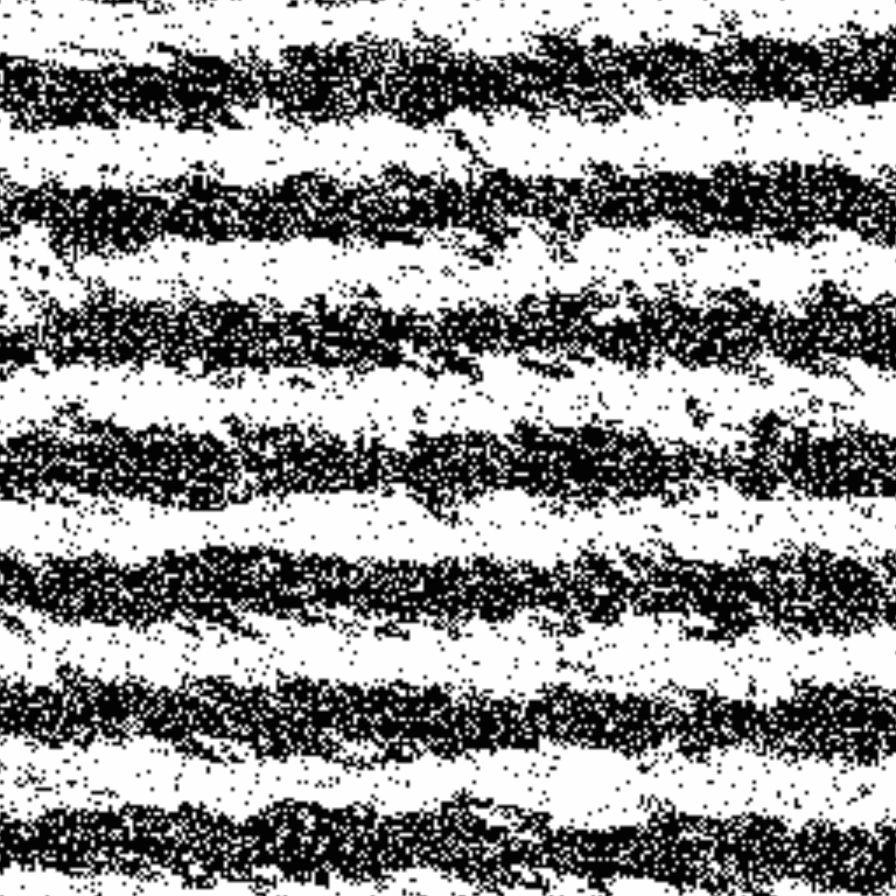
Give the GLSL for this pattern, as a WebGL 1 fragment shader.

```glsl
precision highp float;
// Seven grainy black bands on white, fanning slightly apart to the right.

uniform vec2 u_resolution;

float hash(vec2 p) {
  return fract(sin(dot(p, vec2(127.1, 311.7))) * 43758.5453);
}

float valueNoise(vec2 p) {
  vec2 i = floor(p);
  vec2 f = fract(p);
  f = f * f * (3.0 - 2.0 * f);
  float low = mix(hash(i), hash(i + vec2(1.0, 0.0)), f.x);
  float high = mix(hash(i + vec2(0.0, 1.0)), hash(i + vec2(1.0, 1.0)), f.x);
  return mix(low, high, f.y);
}

// Signed band strength: positive in dark bands, negative in the gaps.
float bandStrength(vec2 uv) {
  float phase = (uv.y - 0.482) / (0.1393 + 0.0065 * uv.x);
  float band = cos(6.28318 * phase);

  // Elongated clumps, sheared down to the right, roughen the bands.
  float clumps = valueNoise(vec2(uv.x * 27.0, uv.y * 62.0 + uv.x * 14.0) + 7.0) - 0.5;
  float flecks = valueNoise(vec2(uv.x * 64.0, uv.y * 110.0 + uv.x * 20.0) + 41.0) - 0.5;
  return band + 1.6 * clumps + 1.2 * flecks;
}

// One grain: 1 for ink, 0 for paper.
float grain(vec2 cell) {
  float strength = bandStrength((cell + 0.5) / 256.0);
  float inkChance = mix(0.03, 0.79, smoothstep(-0.6, 0.5, strength));
  return step(hash(cell + 19.3), inkChance);
}

void main() {
  vec2 uv = gl_FragCoord.xy / u_resolution;

  // Blend the four nearest grains for soft edges.
  vec2 p = uv * 256.0 - 0.5;
  vec2 cell = floor(p);
  vec2 f = fract(p);
  float low = mix(grain(cell), grain(cell + vec2(1.0, 0.0)), f.x);
  float high = mix(grain(cell + vec2(0.0, 1.0)), grain(cell + vec2(1.0, 1.0)), f.x);
  float ink = mix(low, high, f.y);

  gl_FragColor = vec4(vec3(mix(0.995, 0.01, ink)), 1.0);
}
```
